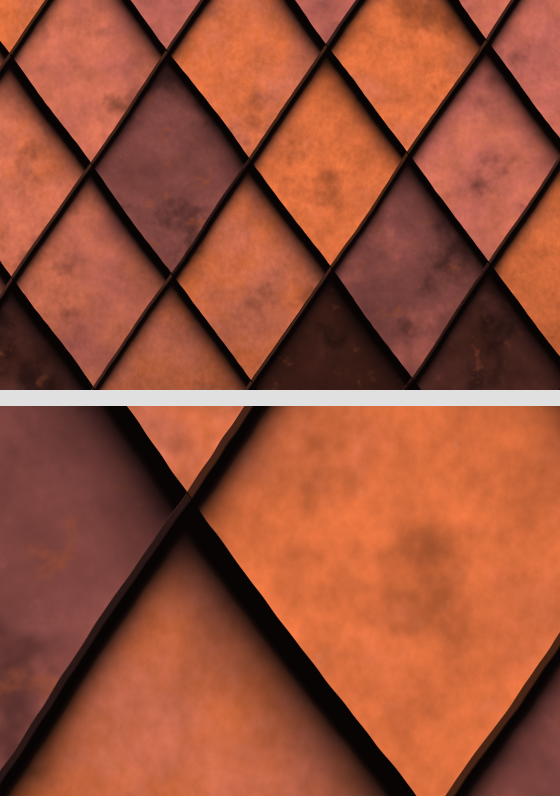
Top: the whole. Bottom: its middle third, enlarged.
A WebGL 1 fragment shader for this texture:

```glsl
precision highp float;

uniform vec2 u_resolution;

// Lattice of tile tips, in units of canvas height
const vec2 TIP = vec2(0.230, 0.580);
const vec2 DOWN_RIGHT = vec2(0.208, -0.281);
const vec2 DOWN_LEFT = vec2(-0.200, -0.294);

const vec3 ORANGE = vec3(0.87, 0.44, 0.25);
const vec3 SALMON = vec3(0.82, 0.44, 0.33);
const vec3 ROSE = vec3(0.75, 0.40, 0.35);
const vec3 PURPLE = vec3(0.51, 0.28, 0.26);
const vec3 BROWN = vec3(0.27, 0.13, 0.10);
const vec3 GAP = vec3(0.035, 0.015, 0.015);

float cross2(vec2 a, vec2 b) {
  return a.x * b.y - a.y * b.x;
}

float hash(vec2 p) {
  vec3 q = fract(p.xyx * 0.1031);
  q += dot(q, q.yzx + 33.33);
  return fract((q.x + q.y) * q.z);
}

float cornerSlope(vec2 cell, vec2 offset) {
  float angle = 6.2832 * hash(cell);
  return dot(vec2(cos(angle), sin(angle)), offset);
}

float gradientNoise(vec2 p) {
  vec2 i = floor(p);
  vec2 f = p - i;
  vec2 w = f * f * f * (f * (f * 6.0 - 15.0) + 10.0);
  vec2 e = vec2(1.0, 0.0);
  float low = mix(cornerSlope(i, f), cornerSlope(i + e, f - e), w.x);
  float high = mix(cornerSlope(i + e.yx, f - e.yx), cornerSlope(i + 1.0, f - 1.0), w.x);
  return mix(low, high, w.y);
}

float fbm(vec2 p) {
  float sum = 0.0;
  float gain = 0.8;
  for (int k = 0; k < 5; k++) {
    sum += gain * gradientNoise(p);
    p = mat2(1.6, 1.2, -1.2, 1.6) * p + 7.3;
    gain *= 0.55;
  }
  return sum;
}

// Firing tone of a tile: 0 orange, 1 purple, 2 dark brown
float tileTone(vec2 tile) {
  float row = tile.x + tile.y;
  float column = clamp(floor((tile.x - tile.y + 1.0) * 0.5), 0.0, 3.0);
  vec4 tones = vec4(0.1, 0.75, 0.8, 0.55);
  if (row > -0.5) tones = vec4(0.45, 0.15, 0.08, 0.62);
  if (row > 0.5) tones = vec4(0.32, 1.1, 0.0, 0.58);
  if (row > 1.5) tones = vec4(0.45, 0.22, 1.0, 0.0);
  if (row > 2.5) tones = vec4(1.6, 0.2, 2.0, 1.65);
  return dot(tones, vec4(equal(vec4(column), vec4(0.0, 1.0, 2.0, 3.0))));
}

vec3 clayColor(float tone) {
  vec3 color = mix(ORANGE, SALMON, smoothstep(0.0, 0.35, tone));
  color = mix(color, ROSE, smoothstep(0.35, 0.7, tone));
  color = mix(color, PURPLE, smoothstep(0.7, 1.05, tone));
  return mix(color, BROWN, smoothstep(1.05, 2.0, tone));
}

// Mottled, stained and speckled clay
vec3 wornClay(vec2 p, float tone, float seed) {
  vec2 q = p + seed * 19.0;
  float cloud = fbm(q * 6.0);
  float grain = fbm(q * vec2(75.0, 60.0));
  vec3 color = clayColor(max(tone + 0.38 * cloud + 0.10 * grain, 0.0));
  color *= 1.0 + 0.16 * fbm(q * 13.0 + 4.0) + 0.09 * grain;
  float soot = smoothstep(0.12, 0.6, fbm(q * 5.0 + 31.0));
  color *= 1.0 - soot * (0.25 + 0.2 * min(tone, 1.0));
  float rust = smoothstep(0.25, 0.6, fbm(q * 18.0 + 52.0));
  color = mix(color, ORANGE * 0.75, 0.4 * rust * smoothstep(0.5, 1.0, tone));
  float bloom = smoothstep(0.3, 0.7, fbm(q * 24.0 + 11.0));
  return mix(color, vec3(0.85, 0.52, 0.43), 0.25 * bloom * (1.0 - 0.4 * tone));
}

// Solid gap of the given width followed by a soft shadow
float shadow(float d, float width, float softness, float aa) {
  float soft = 1.0 - 0.88 * exp(-max(d - width, 0.0) / softness);
  return soft * smoothstep(width - aa - 0.003, width + aa + 0.002, d);
}

void main() {
  float aa = 1.0 / u_resolution.y;
  vec2 p = gl_FragCoord.xy * aa;

  // Slightly uneven lattice coordinates
  vec2 wobble = vec2(gradientNoise(p * 4.0), gradientNoise(p * 4.0 + 40.0));
  vec2 chips = vec2(gradientNoise(p * 38.0), gradientNoise(p * 38.0 + 80.0));
  vec2 q = p + 0.008 * wobble + 0.0012 * chips - TIP;
  float area = cross2(DOWN_RIGHT, DOWN_LEFT);
  vec2 lattice = vec2(cross2(q, DOWN_LEFT), cross2(DOWN_RIGHT, q)) / area;
  vec2 tile = floor(lattice) + 1.0;

  // Distances to the upper edges (near) and the lower edges (far)
  vec2 span = abs(area) / vec2(length(DOWN_LEFT), length(DOWN_RIGHT));
  vec2 near = fract(lattice) * span;
  vec2 far = span - near;
  float seed = hash(tile + 17.0);

  // Tile face with a faint worn rim
  vec3 color = wornClay(p, tileTone(tile), seed);
  float rim = exp(-min(far.x, far.y) / 0.004);
  color *= 1.0 + 0.13 * rim * (0.5 + chips.x);
  color *= mix(0.82, 1.0, smoothstep(0.0, 0.55, p.y));

  // Shadows cast by the two overlapping tiles
  float leftShade = shadow(near.x, 0.014 + 0.004 * seed, 0.014, aa);
  float rightShade = shadow(near.y, 0.015 + 0.007 * seed, 0.027, aa);
  color = mix(GAP, color, leftShade * rightShade);

  // Thickness of the tile above on its lower right edge
  vec3 side = clayColor(tileTone(tile - vec2(1.0, 0.0))) * 0.32;
  float sideMask = 1.0 - smoothstep(0.005 - aa, 0.006 + aa, near.x);
  color = mix(color, side, sideMask);

  // Smooth lower outlines
  color = mix(side, color, smoothstep(0.0, 1.5 * aa, far.x));
  color = mix(GAP, color, smoothstep(0.0, 1.5 * aa, far.y));
  gl_FragColor = vec4(color, 1.0);
}
```
